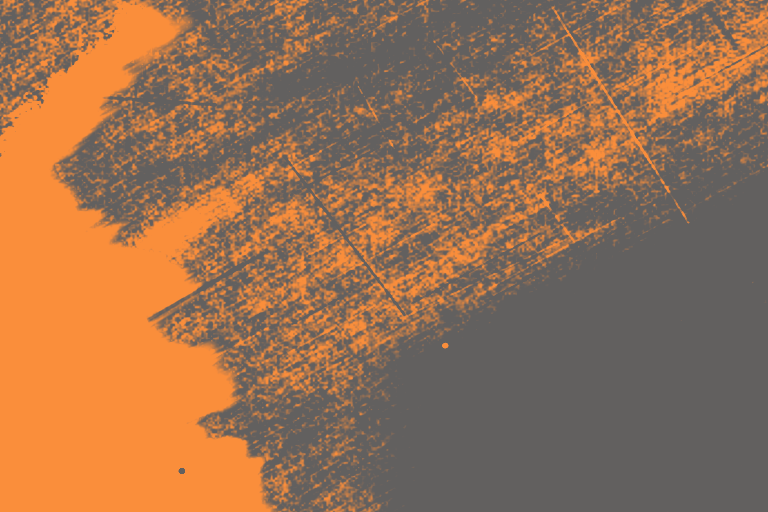
Write a Shadertoy shader that draws this background.

```glsl
// Worn two-tone paint: grey dry-brush strokes dragged over flat orange.
// A smooth map of orange density is thresholded by grain and stretched noise,
// then cracks, scrapes and specks are laid on with distance functions.

const vec2 STROKE = vec2(0.878, 0.479); // direction of the brush

float hash(vec2 c) {
    return fract(sin(dot(c, vec2(127.1, 311.7))) * 43758.545);
}

float noise(vec2 p) {
    vec2 i = floor(p), f = fract(p);
    f = f * f * (3.0 - 2.0 * f);
    return mix(mix(hash(i), hash(i + vec2(1, 0)), f.x),
               mix(hash(i + vec2(0, 1)), hash(i + vec2(1, 1)), f.x), f.y);
}

// Position along and across the brush direction
vec2 brushSpace(vec2 p) {
    return vec2(dot(p, STROKE), dot(p, vec2(-STROKE.y, STROKE.x)));
}

// Soft ellipse aligned with the brush
float blob(vec2 p, vec2 centre, vec2 radii) {
    vec2 d = brushSpace(p - centre) / radii;
    return exp(-dot(d, d));
}

float bump(float y, float centre, float width) {
    float d = (y - centre) / width;
    return exp(-d * d);
}

float segment(vec2 p, vec2 a, vec2 b) {
    vec2 d = b - a;
    return length(p - a - d * clamp(dot(p - a, d) / dot(d, d), 0.0, 1.0));
}

float line(vec2 p, vec2 a, vec2 b, float width) {
    return 1.0 - smoothstep(width * 0.3, width * 1.5, segment(p, a, b));
}

// Share of orange: above one is bare ground, below zero is solid grey
float orangeDensity(vec2 p, float ragged) {
    float d = 0.37;
    d += 0.19 * blob(p, vec2(0.66, 0.45), vec2(0.28, 0.14));
    d += 0.14 * blob(p, vec2(1.15, 0.74), vec2(0.32, 0.09));
    d += 0.20 * blob(p, vec2(1.42, 0.89), vec2(0.22, 0.08));
    d += 0.32 * blob(p, vec2(0.46, 0.63), vec2(0.18, 0.05));
    d -= 0.30 * blob(p, vec2(0.82, 0.89), vec2(0.42, 0.09));
    d -= 0.10 * blob(p, vec2(0.17, 0.60), vec2(0.12, 0.07));
    d -= 0.15 * blob(p, vec2(0.50, 0.15), vec2(0.20, 0.10));
    d -= 0.20 * blob(p, vec2(1.40, 0.68), vec2(0.25, 0.06));

    // Solid grey corner at the lower right
    float fromCorner = max(p.y - 0.31 - 0.49 * (p.x - 0.86), (0.82 - p.x) * 0.7);
    d = mix(-0.35, d, smoothstep(-0.06, 0.10, fromCorner + ragged * 0.05));

    // Bare ground at the left, with a torn edge
    float edge = 0.49 - 0.32 * p.y
        - 0.10 * bump(p.y, 0.37, 0.055) - 0.10 * bump(p.y, 0.175, 0.025)
        - 0.22 * bump(p.y, 0.66, 0.12) - 0.07 * bump(p.y, 0.53, 0.03)
        + 0.13 * bump(p.y, 0.94, 0.06);
    float bare = smoothstep(-0.06, 0.015, edge - p.x + ragged * 0.08);
    bare = max(bare, 0.7 * blob(p, vec2(0.33, 0.53), vec2(0.09, 0.035)));

    // Brushed patch in the upper left corner
    float patchSide = p.y - 0.71 - 1.05 * p.x + ragged * 0.08;
    float corner = smoothstep(-0.02, 0.05, patchSide);
    float cornerDensity = 0.40 + 0.25 * smoothstep(0.05, 0.28, p.x);
    return mix(mix(d, 1.5, bare), cornerDensity, corner);
}

void mainImage(out vec4 fragColor, in vec2 fragCoord) {
    vec2 p = fragCoord / iResolution.y;
    p.x *= 1.5 * iResolution.y / iResolution.x;
    vec2 q = brushSpace(p);

    // Grain, bristle marks and broad smears
    float grain = 0.55 * noise(p * 230.0) + 0.45 * noise(p * 115.0 + 9.0);
    float bristle = noise(q * vec2(22.0, 210.0));
    float smear = noise(q * vec2(7.0, 45.0) + 3.0);
    float cloud = noise(p * 24.0);
    float wear = 0.5 + 0.95 * (grain - 0.5) + 0.33 * (bristle - 0.5)
        + 0.27 * (smear - 0.5) + 0.27 * (cloud - 0.5);
    float ragged = 0.8 * smear + 0.8 * cloud + 0.8 * grain - 1.2;

    float density = orangeDensity(p, ragged);
    float inside = smoothstep(-0.1, 0.25, density) * (1.0 - smoothstep(0.7, 1.1, density));

    // Fine scrapes scattered along the brush direction
    for (int i = 0; i < 26; i++) {
        float k = float(i);
        vec2 a = vec2(0.3 + 1.1 * hash(vec2(k, 1.0)), 0.25 + 0.75 * hash(vec2(k, 2.0)));
        vec2 b = a + STROKE * (0.1 + 0.25 * hash(vec2(k, 3.0)));
        float tone = mod(k, 2.0) * 0.45 - 0.25;
        density += tone * inside * line(p, a, b, 0.002);
    }

    // Cracks across the strokes, broken up along their length
    float light = line(p, vec2(1.07, 1.0), vec2(1.345, 0.565), 0.0025);
    light = max(light, line(p, vec2(1.055, 0.62), vec2(1.12, 0.53), 0.0025));
    light = max(light, 0.7 * line(p, vec2(0.84, 0.93), vec2(0.93, 0.81), 0.002));
    light = max(light, 0.7 * line(p, vec2(0.70, 0.83), vec2(0.77, 0.71), 0.002));
    light = max(light, 0.5 * line(p, vec2(0.80, 0.385), vec2(1.12, 0.54), 0.002));
    light *= 0.4 + 0.8 * noise(p * 45.0 + 5.0);
    float dark = line(p, vec2(0.555, 0.695), vec2(0.79, 0.385), 0.0025);
    dark = max(dark, line(p, vec2(0.29, 0.375), vec2(0.52, 0.51), 0.004));
    dark = max(dark, 0.8 * line(p, vec2(0.20, 0.81), vec2(0.42, 0.795), 0.003));
    dark = max(dark, line(p, vec2(1.38, 0.99), vec2(1.435, 0.91), 0.006));
    density += 0.5 * light - 0.45 * dark;

    // Loose specks
    density -= 3.0 * (1.0 - smoothstep(0.004, 0.008, length(p - vec2(0.355, 0.08))));
    density += 1.2 * (1.0 - smoothstep(0.004, 0.008, length(p - vec2(0.87, 0.325))));

    float orange = smoothstep(-0.30, 0.34, density - wear);
    vec3 greyPaint = vec3(0.385, 0.376, 0.374);
    vec3 orangeGround = vec3(0.980, 0.555, 0.232);
    fragColor = vec4(mix(greyPaint, orangeGround, orange), 1.0);
}
```
